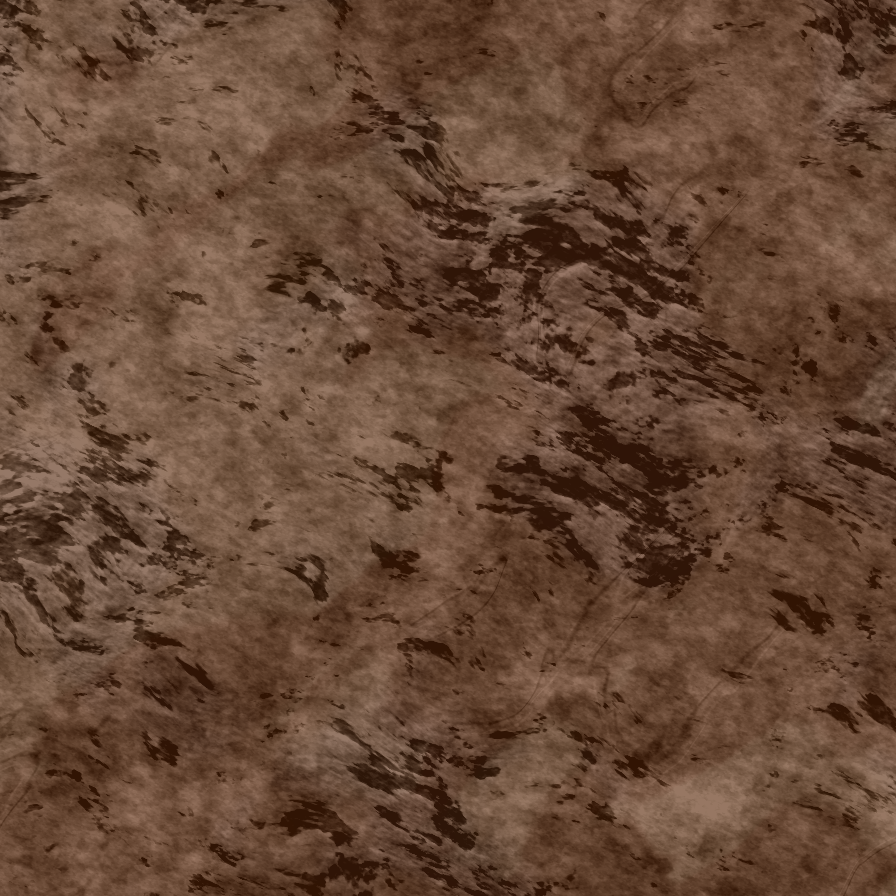
Write a WebGL 1 fragment shader that draws this texture.

```glsl
precision highp float;
// Weathered brown rock with diagonal stains, thin veins and clustered black flecks.
uniform vec2 u_resolution;

const vec3 UMBER = vec3(0.21, 0.11, 0.04);
const vec3 EARTH = vec3(0.38, 0.27, 0.19);
const vec3 SAND = vec3(0.55, 0.43, 0.35);

vec2 hash2(vec2 cell) {
  vec3 q = fract(cell.xyx * vec3(0.1031, 0.1030, 0.0973));
  q += dot(q, q.yzx + 33.33);
  return fract((q.xx + q.yz) * q.zy);
}

// Coordinates along and across a direction given by its angle.
vec2 align(vec2 p, float angle) {
  float c = cos(angle), s = sin(angle);
  return vec2(c * p.x + s * p.y, c * p.y - s * p.x);
}

// Smooth cellular noise: random cell values blended by distance.
float cellNoise(vec2 p) {
  vec2 base = floor(p);
  float total = 0.0, weights = 0.0;
  for (int y = -1; y <= 1; y++) {
    for (int x = -1; x <= 1; x++) {
      vec2 cell = base + vec2(float(x), float(y));
      vec2 away = cell + hash2(cell) - p;
      float weight = exp(-7.0 * dot(away, away));
      total += weight * hash2(cell + 71.7).x;
      weights += weight;
    }
  }
  return total / weights;
}

// Four octaves of cellular noise, centred on zero.
float layered(vec2 p, float gain) {
  float total = 0.0, weights = 0.0, amplitude = 1.0;
  for (int i = 0; i < 4; i++) {
    total += amplitude * (cellNoise(p) - 0.5);
    weights += amplitude;
    amplitude *= gain;
    p = p * 2.03 + 17.3;
  }
  return total / weights;
}

// Thin line where a field crosses a level.
float crease(float field, float level, float width) {
  return 1.0 - smoothstep(0.0, width, abs(field - level));
}

// Small ragged marks that slope down to the right.
float fleckField(vec2 p) {
  return layered(align(p, -0.42) * vec2(26.0, 54.0) + 9.0, 0.65);
}

void main() {
  vec2 uv = gl_FragCoord.xy / min(u_resolution.x, u_resolution.y);
  vec2 p = uv + 0.012 * sin(uv.yx * vec2(19.0, 23.0) + 3.0 * sin(uv * 11.0));

  // Broad stains and fine creases climbing to the right
  float broad = layered(align(p, 0.72) * vec2(2.4, 5.2) + 4.0, 0.45);
  float stain = smoothstep(0.06, 0.125, broad);
  float shade = smoothstep(-0.1, 0.15, broad);
  float strands = layered(align(p, 0.85) * vec2(2.6, 8.0) + 31.0, 0.45);
  float cluster = layered(p * 5.0 + 53.0, 0.5);
  float veinMask = smoothstep(-0.04, 0.1, layered(p * 3.5 + 83.0, 0.5));
  float vein = veinMask * crease(strands, 0.03, 0.018);
  float paleVein = veinMask * crease(strands, 0.08, 0.012);

  // Mottling, grain and flecks with pale rims
  float mottle = layered(p * 13.0 + 7.0, 0.6);
  float grain = layered(align(uv, -0.35) * vec2(46.0, 72.0), 0.8);
  float marks = fleckField(p);
  float relief = marks - fleckField(p + vec2(-0.002, 0.004));
  float fleck = smoothstep(0.1, 0.23, marks + 0.65 * cluster);
  float busy = smoothstep(-0.06, 0.14, cluster);

  float tone = 0.81 + 0.85 * mottle + 0.85 * grain;
  tone -= 0.17 * stain + 0.1 * shade + 0.24 * vein + 0.62 * fleck;
  tone += 0.13 * paleVein - 0.8 * relief * (0.35 + busy);
  tone = clamp(tone, -0.08, 1.12);

  // Earth ramp, cooler in the busy areas and redder in the stains
  vec3 color = tone < 0.5 ? mix(UMBER, EARTH, tone * 2.0)
                          : mix(EARTH, SAND, tone * 2.0 - 1.0);
  color += vec3(-0.008, 0.002, 0.016) * busy;
  color += vec3(0.008, -0.006, -0.004) * stain;
  gl_FragColor = vec4(color, 1.0);
}
```
